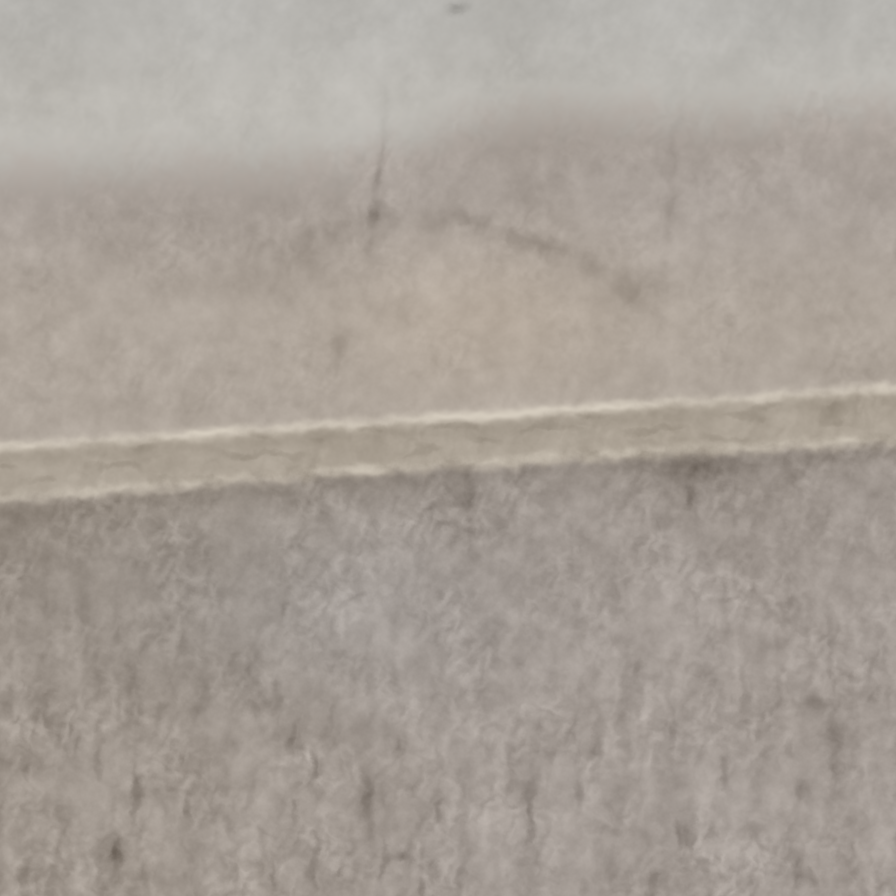
Write a WebGL 1 fragment shader that draws this texture.

```glsl
precision highp float;
// Weathered concrete wall: pale top wash, faint stained arch, two bright slanted ridges, streaked base.
uniform vec2 u_resolution;

vec2 gradientAt(vec2 cell) {
  float a = 6.2832 * fract(sin(dot(cell, vec2(127.1, 311.7))) * 43758.55);
  return vec2(cos(a), sin(a));
}

// Gradient noise, roughly -0.7 to 0.7
float noise(vec2 p) {
  vec2 i = floor(p), f = p - i;
  vec2 w = f * f * f * (f * (f * 6.0 - 15.0) + 10.0);
  float a = dot(gradientAt(i), f);
  float b = dot(gradientAt(i + vec2(1, 0)), f - vec2(1, 0));
  float c = dot(gradientAt(i + vec2(0, 1)), f - vec2(0, 1));
  float d = dot(gradientAt(i + vec2(1, 1)), f - vec2(1, 1));
  return mix(mix(a, b, w.x), mix(c, d, w.x), w.y);
}

float fbm(vec2 p) {
  float sum = 0.0, amp = 0.55;
  for (int i = 0; i < 5; i++) {
    sum += amp * noise(p);
    p = mat2(1.6, 1.2, -1.2, 1.6) * p + 7.3;
    amp *= 0.58;
  }
  return sum;
}

// Soft elliptical blot
float blot(vec2 p, vec2 center, vec2 radius) {
  vec2 d = (p - center) / radius;
  return exp(-dot(d, d));
}

// Soft line profile around a signed distance
float ridge(float d, float width) {
  return exp(-d * d / (width * width));
}

void main() {
  vec2 p = gl_FragCoord.xy / u_resolution;
  float cloud = fbm(p * 6.0);
  float grain = fbm(p * 30.0 + 11.0);
  vec2 q = p + 0.012 * vec2(fbm(p * 28.0), fbm(p * 28.0 + 40.0));

  // Signed heights above the two ridges
  float wobble = 0.003 * noise(vec2(p.x * 22.0, 3.5)) + 0.004 * noise(p * vec2(60.0, 90.0));
  float upper = p.y - 0.501 - 0.066 * p.x + wobble;
  float lower = p.y - 0.444 - 0.065 * p.x - 0.006 * sin(p.x * 3.14) + wobble * 1.3;
  float base = 1.0 - smoothstep(-0.014, 0.004, lower);
  float band = (1.0 - base) * (1.0 - smoothstep(-0.006, 0.005, upper));

  // Middle wall and arch stain
  vec3 color = mix(vec3(0.682, 0.644, 0.604), vec3(0.657, 0.623, 0.594), smoothstep(0.64, 0.8, p.y));
  color += vec3(0.03, 0.022, 0.012) * blot(p, vec2(0.54, 0.65), vec2(0.17, 0.095));
  float archHeight = 0.757 - 1.2 * pow(q.x - 0.48, 2.0) - 0.12 * max(q.x - 0.5, 0.0);
  float archSpan = smoothstep(0.3, 0.46, p.x) * (1.0 - smoothstep(0.7, 0.75, p.x));
  color -= 0.065 * ridge(q.y - archHeight, 0.014) * archSpan * (0.8 + 1.6 * noise(q * 30.0));
  color -= 0.028 * blot(q, vec2(0.34, 0.705), vec2(0.07, 0.045));
  color -= 0.04 * blot(q, vec2(0.71, 0.68), vec2(0.05, 0.03));

  // Pale wash with an uneven, feathered lower edge
  float washEdge = 0.802 + 0.03 * p.x + 0.038 * smoothstep(0.36, 0.6, p.x) + 0.03 * cloud;
  washEdge += 0.016 * blot(p, vec2(0.6, 0.87), vec2(0.1, 0.2)) + 0.04 * grain;
  float wash = smoothstep(-0.03, 0.045, p.y - washEdge);
  vec3 washColor = mix(vec3(0.737, 0.725, 0.7), vec3(0.71, 0.702, 0.683), smoothstep(0.87, 1.0, p.y));
  color = mix(color, washColor, wash);

  // Base with shadow below the ridge and a cool central patch
  vec3 baseColor = mix(vec3(0.615, 0.578, 0.542), vec3(0.636, 0.602, 0.575), smoothstep(0.1, 0.6, p.x));
  baseColor -= vec3(0.045, 0.046, 0.052) * exp(lower * 19.0);
  baseColor += vec3(0.004, 0.012, 0.02) * blot(p, vec2(0.35, 0.33), vec2(0.25, 0.11));
  baseColor -= 0.03 * blot(p, vec2(0.05, 0.36), vec2(0.18, 0.06));
  float streak = noise(vec2(q.x * 38.0, q.y * 5.0)) + 0.7 * noise(vec2(q.x * 75.0, q.y * 14.0));
  baseColor += 0.045 * streak * smoothstep(0.46, 0.2, p.y);
  color = mix(color, baseColor, base);
  color = mix(color, vec3(0.668, 0.63, 0.578), band);

  // Mottling, crinkled relief and broken pits
  color += cloud * vec3(0.055, 0.057, 0.06) + grain * mix(0.065, 0.1, base) * (1.0 - 0.4 * wash);
  vec2 slant = mat2(0.9, 0.44, -0.44, 0.9) * (p + 1.3 * (q - p));
  float relief = noise(slant * vec2(105.0, 55.0)) + 0.6 * noise(slant.yx * vec2(130.0, 95.0) + 9.0);
  color += 0.075 * relief * (0.6 + noise(p * 13.0)) * mix(0.45, 1.0, base) * (1.0 - 0.5 * wash);
  float pit = smoothstep(0.2, 0.65, noise(q * vec2(50.0, 21.0) + 5.0));
  color -= 0.1 * pit * base * smoothstep(0.42, 0.05, p.y);

  // Bright broken ridges with a thin shade under each
  float upperGlow = 0.7 + 0.6 * noise(vec2(p.x * 13.0, 1.3)) + 0.5 * grain + 0.2 * blot(p, vec2(0.6, 0.54), vec2(0.25, 0.2));
  float lowerGlow = 0.5 + 0.9 * noise(vec2(p.x * 11.0, 6.3)) + 0.9 * grain;
  color -= 0.025 * ridge(upper + 0.014, 0.008) + 0.035 * ridge(lower + 0.016, 0.01);
  color = mix(color, vec3(0.83, 0.795, 0.74), clamp(upperGlow, 0.0, 1.0) * ridge(upper, 0.0062));
  color = mix(color, vec3(0.79, 0.755, 0.7), clamp(lowerGlow, 0.0, 1.0) * ridge(lower, 0.006));
  color -= 0.05 * band * smoothstep(0.1, 0.5, noise(q * vec2(22.0, 70.0)));

  // Hanging cracks and isolated dark blots
  float crack = ridge(q.x - 0.422 - 0.09 * (p.y - 0.8), 0.005) * blot(p, vec2(0.42, 0.79), vec2(0.2, 0.08));
  crack += 0.7 * ridge(q.x - 0.75 - 0.08 * (p.y - 0.8), 0.006) * blot(p, vec2(0.75, 0.79), vec2(0.2, 0.09));
  color -= 0.075 * crack * (0.8 + 1.5 * noise(p * 35.0));
  float dark = blot(q, vec2(0.13, 0.043), vec2(0.008, 0.022)) + 0.7 * blot(q, vec2(0.41, 0.1), vec2(0.007, 0.03));
  dark += 0.8 * blot(q, vec2(0.77, 0.447), vec2(0.009, 0.012)) + 0.4 * blot(q, vec2(0.79, 0.475), vec2(0.06, 0.018));
  dark += 0.6 * blot(q, vec2(0.51, 0.99), vec2(0.013, 0.005)) + 0.5 * blot(q, vec2(0.378, 0.612), vec2(0.01, 0.022));
  dark += 0.7 * blot(q, vec2(0.448, 0.045), vec2(0.01, 0.006)) + 0.4 * blot(q, vec2(0.93, 0.16), vec2(0.007, 0.06));
  dark += 0.4 * blot(q, vec2(0.515, 0.447), vec2(0.016, 0.02)) + 0.4 * blot(q, vec2(0.2, 0.28), vec2(0.012, 0.012));
  color -= dark * 0.165;

  gl_FragColor = vec4(clamp(color, 0.0, 1.0), 1.0);
}
```
